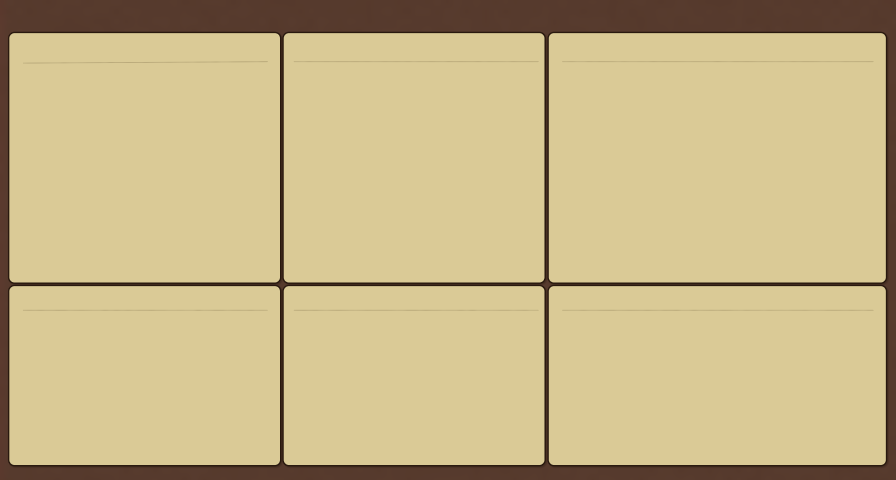
This background is drawn by a Shadertoy shader. Its source:

```glsl
// Six rounded parchment panels with faint ruled lines on a dark brown board.

const vec2 SHEET = vec2(768.0, 410.0); // layout units spanning the canvas
const vec3 BOARD = vec3(0.338, 0.228, 0.176);
const vec3 BOARD_WARM = vec3(0.365, 0.225, 0.180);
const vec3 OUTLINE = vec3(0.145, 0.085, 0.045);
const vec3 PARCHMENT = vec3(0.853, 0.793, 0.590);
const vec3 RULE = vec3(0.700, 0.635, 0.455);

float hash(vec2 p) {
    return fract(sin(dot(p, vec2(127.1, 311.7))) * 43758.5453);
}

float valueNoise(vec2 p) {
    vec2 cell = floor(p), f = fract(p);
    f = f * f * (3.0 - 2.0 * f);
    float low = mix(hash(cell), hash(cell + vec2(1.0, 0.0)), f.x);
    float high = mix(hash(cell + vec2(0.0, 1.0)), hash(cell + vec2(1.0)), f.x);
    return mix(low, high, f.y);
}

float roundedBox(vec2 p, vec2 lo, vec2 hi, float radius) {
    vec2 q = abs(p - 0.5 * (lo + hi)) - 0.5 * (hi - lo) + radius;
    return length(max(q, 0.0)) + min(max(q.x, q.y), 0.0) - radius;
}

float segmentDistance(vec2 p, vec2 a, vec2 b) {
    vec2 along = b - a;
    float t = clamp(dot(p - a, along) / dot(along, along), 0.0, 1.0);
    return length(p - a - along * t);
}

// Coverage of a shape whose signed distance is d
float fill(float d, float pixel) {
    return clamp(0.5 - d / pixel, 0.0, 1.0);
}

// Brown board with a warmer left side and a soft grain
vec3 boardColor(vec2 p) {
    vec3 color = mix(BOARD, BOARD_WARM, 0.6 * (1.0 - smoothstep(0.0, 9.0, p.x)));
    return color + 0.008 * (valueNoise(p * 0.12) - 0.5);
}

vec3 drawPanel(vec3 color, vec2 p, vec2 lo, vec2 hi, float pixel) {
    float d = roundedBox(p, lo, hi, 4.5);
    float shadow = roundedBox(p, lo + vec2(1.0, -1.0), hi + vec2(1.0, -1.0), 4.5);
    color = mix(color, OUTLINE, 0.35 * (1.0 - smoothstep(0.0, 2.5, shadow)));
    color = mix(color, OUTLINE, 0.9 * fill(d - 1.2, pixel));
    return mix(color, PARCHMENT, fill(d, pixel));
}

// Thin rule under the panel heading, slightly uneven in strength
vec3 drawRule(vec3 color, vec2 p, vec2 a, vec2 b, float pixel) {
    float ink = fill(segmentDistance(p, a, b) - 0.35, pixel);
    float wear = 0.65 + 0.35 * valueNoise(vec2(p.x * 0.2, a.y));
    return mix(color, RULE, ink * wear);
}

void mainImage(out vec4 fragColor, in vec2 fragCoord) {
    vec2 p = fragCoord / iResolution.xy * SHEET;
    float pixel = SHEET.y / iResolution.y;
    vec3 color = boardColor(p);

    // Column edges, then row edges with the rule's drop from the top
    vec2 columns[3] = vec2[3](vec2(8.0, 240.0), vec2(243.2, 466.7), vec2(470.4, 759.3));
    vec3 rows[2] = vec3[2](vec3(168.7, 381.7, 24.4), vec3(12.8, 165.6, 20.6));

    for (int r = 0; r < 2; r++) {
        for (int c = 0; c < 3; c++) {
            vec2 lo = vec2(columns[c].x, rows[r].x);
            vec2 hi = vec2(columns[c].y, rows[r].y);
            color = drawPanel(color, p, lo, hi, pixel);

            vec2 inset = c == 1 ? vec2(9.0, 5.5) : vec2(12.0, 11.0);
            float ruleY = hi.y - rows[r].z;
            float tilt = c == 0 && r == 0 ? 1.2 : 0.0;
            vec2 start = vec2(lo.x + inset.x, ruleY - tilt);
            vec2 end = vec2(hi.x - inset.y, ruleY);
            color = drawRule(color, p, start, end, pixel);
        }
    }
    fragColor = vec4(color, 1.0);
}
```
